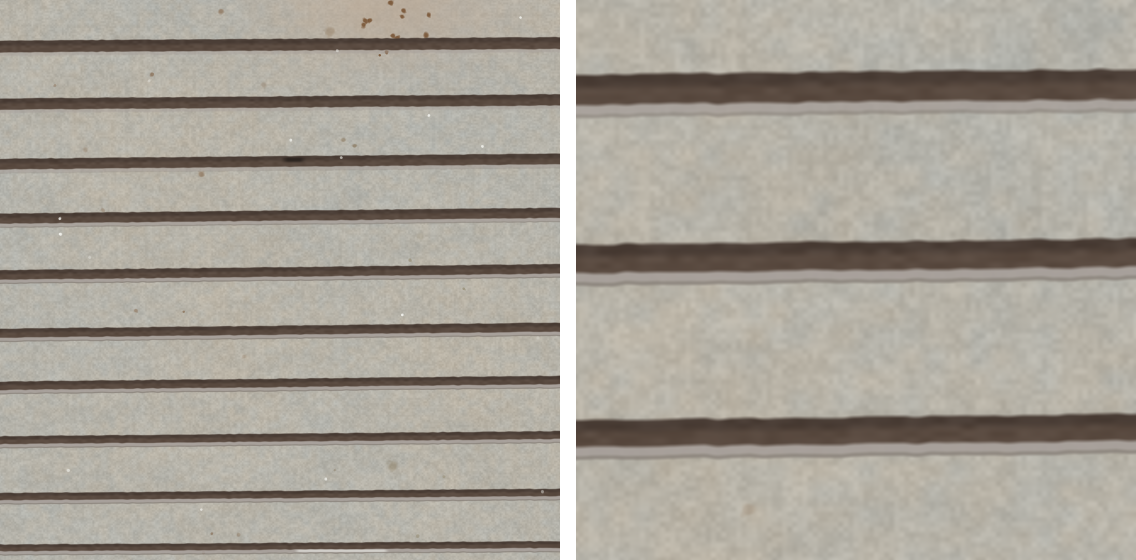
Left, the full canvas; right, a detail of the centre.
Give the GLSL for this texture, as a three.js fragment shader.

```glsl
varying vec2 vUv;

const float PI = 3.14159265;
const float ROWS = 10.0;
const vec3 SLAT = vec3(0.715, 0.702, 0.662);
const vec3 GROOVE = vec3(0.35, 0.29, 0.25);
const vec3 GROOVE_DEEP = vec3(0.29, 0.24, 0.21);
const vec3 LIP = vec3(0.65, 0.62, 0.60);
const vec3 SEAM = vec3(0.53, 0.50, 0.47);
const vec3 STAIN = vec3(0.74, 0.66, 0.58);
const vec3 RUST = vec3(0.44, 0.29, 0.16);
const vec3 OLIVE = vec3(0.50, 0.46, 0.33);
const vec3 GLINT = vec3(0.93, 0.93, 0.91);

float hash(vec2 p) {
  return fract(sin(dot(p, vec2(127.1, 311.7))) * 43758.5453);
}

vec2 hash2(float n, float seed) {
  return vec2(hash(vec2(n, seed)), hash(vec2(n, seed + 17.3)));
}

float noise(vec2 p) {
  vec2 i = floor(p);
  vec2 f = fract(p);
  f = f * f * (3.0 - 2.0 * f);
  float low = mix(hash(i), hash(i + vec2(1.0, 0.0)), f.x);
  float high = mix(hash(i + vec2(0.0, 1.0)), hash(i + vec2(1.0, 1.0)), f.x);
  return mix(low, high, f.y);
}

float band(float d, float halfWidth, float soft) {
  return 1.0 - smoothstep(halfWidth - soft, halfWidth + soft, abs(d));
}

float spot(vec2 p, vec2 center, float radius) {
  float ragged = 0.7 + 0.6 * noise(p * 220.0);
  return 1.0 - smoothstep(radius * 0.35, radius * 1.15, length(p - center) * ragged);
}

// Groove centre, measured downward from the top edge
float grooveCenter(float row, float x) {
  float bow = 0.0078 * sin(PI * row / 9.0);
  float uneven = 0.003 * cos(2.0 * PI * (row - 2.0) / 3.0);
  float tilt = 0.006 + 0.005 * sin(PI * row / 9.0);
  return 0.0814 + 0.0995 * row + bow + uneven - tilt * (x - 0.5);
}

// Fine grain and broad mottling
vec3 slatColor(vec2 p) {
  float grain = (noise(p * 330.0) - 0.5) * 0.055 + (noise(p * 150.0 + 9.0) - 0.5) * 0.045;
  float mottle = (noise(p * vec2(22.0, 34.0)) - 0.5) * 0.022;
  float warmth = (noise(p * 75.0 + 31.0) - 0.5) * 0.02 + (noise(p * 5.0) - 0.5) * 0.018;
  return SLAT + grain + mottle + vec3(warmth, 0.0, -warmth);
}

vec3 addSpots(vec3 color, vec2 p) {
  // Faint freckles over all slats
  for (int i = 0; i < 28; i++) {
    float n = float(i);
    vec2 center = hash2(n, 3.7);
    float size = hash(vec2(n, 8.1));
    float radius = mix(0.003, 0.011, size * size);
    vec3 tint = mix(RUST, OLIVE, smoothstep(0.4, 0.85, center.x));
    color = mix(color, tint, spot(p, center, radius) * mix(0.15, 0.55, hash(vec2(n, 5.9))));
  }
  // Rust cluster in a warm stain
  float halo = exp(-dot((p - vec2(0.7, 0.99)) * vec2(5.0, 10.0), (p - vec2(0.7, 0.99)) * vec2(5.0, 10.0)));
  color = mix(color, STAIN, halo * 0.6);
  for (int i = 0; i < 14; i++) {
    float n = float(i);
    vec2 r = hash2(n, 41.3);
    vec2 center = vec2(0.7 + (r.x - 0.5) * 0.18, 0.885 + r.y * 0.115);
    float radius = mix(0.003, 0.006, hash(vec2(n, 22.0)));
    color = mix(color, RUST, spot(p, center, radius) * 0.8);
  }
  return color;
}

vec3 addGlints(vec3 color, vec2 p) {
  for (int i = 0; i < 16; i++) {
    float n = float(i);
    float strength = mix(0.3, 1.0, hash(vec2(n, 71.0)));
    color = mix(color, GLINT, spot(p, hash2(n, 63.0), 0.0032) * strength);
  }
  return color;
}

vec3 addGroove(vec3 color, vec2 p, float row) {
  float halfWidth = mix(0.0105, 0.0060, row / (ROWS - 1.0));
  float rough = (noise(vec2(p.x * 110.0, row * 7.0)) - 0.5) * 0.0012;
  float d = 1.0 - p.y - grooveCenter(row, p.x) + rough;
  float lipped = smoothstep(1.0, 4.0, row);

  // Pale lower lip and its thin seam
  color = mix(color, LIP, band(d - halfWidth - 0.002, 0.004, 0.002) * mix(0.5, 0.9, lipped));
  color = mix(color, SEAM, band(d - halfWidth - 0.0065, 0.0012, 0.0012) * lipped * 0.75);

  // Recess, darkest along its upper edge
  float depth = smoothstep(-halfWidth, halfWidth, d);
  vec3 recess = mix(GROOVE_DEEP, GROOVE, smoothstep(0.1, 0.65, depth));
  recess += (noise(p * vec2(120.0, 240.0)) - 0.5) * 0.045;
  return mix(color, recess, band(d, halfWidth, 0.0016));
}

void main() {
  vec3 color = addSpots(slatColor(vUv), vUv);
  for (int i = 0; i < int(ROWS); i++) {
    color = addGroove(color, vUv, float(i));
  }

  // Dark knot in the third groove and pale scrape below the last
  float knot = band(vUv.x - 0.525, 0.017, 0.008) * band(1.0 - vUv.y - grooveCenter(2.0, 0.525) + 0.003, 0.004, 0.003);
  color = mix(color, GROOVE_DEEP * 0.5, knot * 0.8);
  float scrape = band(vUv.x - 0.61, 0.08, 0.006) * band(vUv.y - 0.0165, 0.0022, 0.0015);
  color = mix(color, GLINT, scrape * 0.6);

  gl_FragColor = vec4(addGlints(color, vUv), 1.0);
}
```
